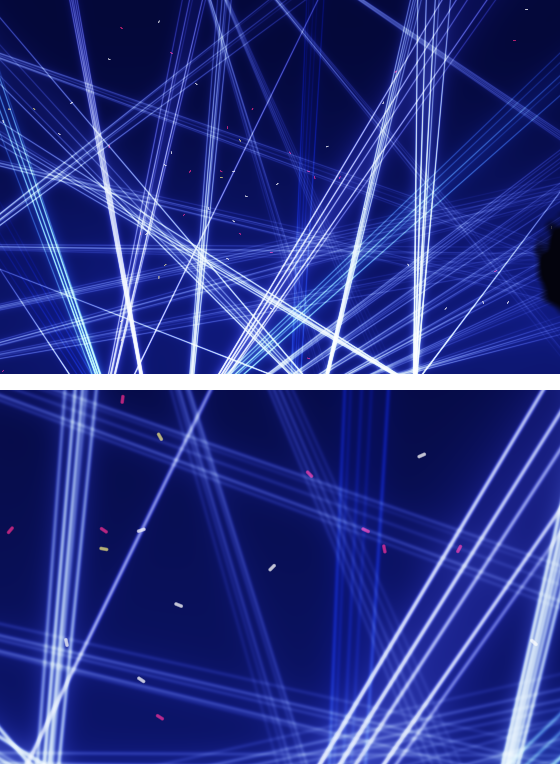
Top: the whole. Bottom: its middle third, enlarged.
Reproduce this background procedurally as a WebGL 1 fragment shader.

```glsl
precision highp float;
// Fans of blue and violet laser beams crossing a dark hazy hall.

uniform vec2 u_resolution;

const vec3 NIGHT = vec3(0.014, 0.03, 0.225);
const vec3 FLOOR_HAZE = vec3(0.055, 0.095, 0.475);
const vec3 ICE = vec3(0.47, 0.58, 1.2);
const vec3 VIOLET = vec3(0.44, 0.48, 1.2);
const vec3 CYAN = vec3(0.27, 0.56, 1.1);
const vec3 DEEP_BLUE = vec3(0.06, 0.16, 0.9);
const float BEAM_WIDTH = 0.0020;
const float GLOW_WIDTH = 0.008;
const float GLOW = 0.05;
const float FAN_HAZE = 0.16;
const float NEAR_POWER = 3.3;
const float FAR_POWER = 0.72;
const float SPARK_CELLS = 60.0;

float hash(vec2 p) {
  return fract(sin(dot(p, vec2(127.1, 311.7))) * 43758.5453);
}

float noise(vec2 p) {
  vec2 i = floor(p), f = fract(p);
  f = f * f * (3.0 - 2.0 * f);
  return mix(mix(hash(i), hash(i + vec2(1.0, 0.0)), f.x),
             mix(hash(i + vec2(0.0, 1.0)), hash(i + vec2(1.0)), f.x), f.y);
}

// Along-beam position (0 at source, 1 at target) and signed side offset
vec2 beamSpace(vec2 p, vec2 source, vec2 target) {
  vec2 axis = target - source, q = p - source;
  float len = length(axis);
  return vec2(dot(q, axis) / (len * len), (q.x * axis.y - q.y * axis.x) / len);
}

float profile(float d) {
  float w = max(BEAM_WIDTH, 0.6 / u_resolution.y);
  return exp(-d * d / (w * w)) + GLOW * exp(-abs(d) / GLOW_WIDTH);
}

float fade(float t) {
  return mix(NEAR_POWER, FAR_POWER, pow(clamp(t, 0.0, 1.0), 0.7));
}

float beam(vec2 p, vec2 source, vec2 target) {
  vec2 b = beamSpace(p, source, target);
  return profile(b.y) * fade(b.x);
}

// Five diverging beams with haze between; spread holds near and far widths
float fan(vec2 p, vec2 source, vec2 target, vec2 spread) {
  vec2 b = beamSpace(p, source, target);
  float width = mix(spread.x, spread.y, b.x);
  float haze = b.y / (abs(width) * 0.55 + 0.006);
  float light = FAN_HAZE * exp(-haze * haze);
  for (int i = 0; i < 5; i++) {
    float k = float(i);
    float vary = hash(source * 7.0 + k);
    float offset = (k / 4.0 - 0.5 + 0.2 * (vary - 0.5)) * width;
    light += profile(b.y - offset) * (0.3 + 0.9 * vary);
  }
  return light * fade(b.x);
}

// Main fans rising from the floor
vec3 floorFans(vec2 p) {
  vec3 c = CYAN * fan(p, vec2(0.26, 0.0), vec2(-0.03, 0.82), vec2(0.022, 0.06));
  c += VIOLET * 0.8 * fan(p, vec2(0.377, 0.0), vec2(0.195, 1.0), vec2(0.006, 0.02));
  c += VIOLET * 0.8 * fan(p, vec2(0.30, 0.0), vec2(0.52, 1.0), vec2(0.018, 0.06));
  c += ICE * 0.7 * fan(p, vec2(0.513, 0.0), vec2(0.60, 1.0), vec2(0.01, 0.035));
  c += ICE * 0.75 * fan(p, vec2(0.79, 0.0), vec2(-0.02, 0.87), vec2(0.025, 0.12));
  c += ICE * 0.8 * fan(p, vec2(1.055, 0.0), vec2(0.0, 0.64), vec2(0.006, 0.05));
  c += VIOLET * fan(p, vec2(0.60, 0.0), vec2(1.25, 1.0), vec2(0.03, 0.14));
  c += ICE * 0.8 * fan(p, vec2(0.875, 0.0), vec2(1.11, 1.0), vec2(0.006, 0.03));
  c += ICE * 1.2 * fan(p, vec2(1.11, 0.0), vec2(1.155, 1.0), vec2(0.008, 0.09));
  c += CYAN * 0.8 * fan(p, vec2(0.63, 0.0), vec2(1.5, 0.8), vec2(0.03, 0.08));
  c += DEEP_BLUE * 0.35 * fan(p, vec2(0.79, 0.0), vec2(0.84, 1.0), vec2(0.025, 0.045));
  c += DEEP_BLUE * 0.25 * fan(p, vec2(0.23, 0.0), vec2(0.0, 0.38), vec2(0.04, 0.08));
  c += ICE * 0.4 * fan(p, vec2(0.0, 0.415), vec2(0.76, 1.0), vec2(0.025, 0.06));
  c += ICE * beam(p, vec2(1.13, 0.0), vec2(1.5, 0.49));
  c += ICE * 0.8 * beam(p, vec2(0.72, 0.0), vec2(0.0, 0.28));
  c += ICE * 0.7 * beam(p, vec2(0.185, 0.0), vec2(0.0, 0.28));
  c += VIOLET * 0.8 * beam(p, vec2(0.36, 0.0), vec2(0.85, 1.0));
  return c;
}

// Fainter families: shallow crossings, ceiling fans and low right-hand rays
vec3 crossFans(vec2 p) {
  vec3 c = vec3(0.0);
  for (int i = 0; i < 6; i++) {
    float k = float(i), r = hash(vec2(k, 4.0));
    vec2 left = vec2(0.0, 0.05 + 0.032 * k * k);
    vec2 right = vec2(1.5, 0.2 + 0.36 * r);
    c += ICE * (0.2 + 0.1 * r) * fan(p, left, right, vec2(0.015, 0.05));
  }
  for (int i = 0; i < 4; i++) {
    float k = float(i);
    vec2 top = vec2(0.56 + 0.045 * k * k, 1.0);
    vec2 low = vec2(top.x + 0.3 + 0.13 * k * k, 0.0);
    c += ICE * 0.17 * fan(p, top, low, vec2(0.008, 0.04));
  }
  for (int i = 0; i < 6; i++) {
    float k = float(i);
    vec2 source = vec2(0.72 + 0.07 * k, 0.0);
    c += ICE * 0.35 * fan(p, source, vec2(1.5, 0.58 - 0.09 * k), vec2(0.008, 0.04));
  }
  return c;
}

// Tiny red, yellow and white dashes clustered near the middle
vec3 sparks(vec2 p) {
  vec2 cell = floor(p * SPARK_CELLS), q = fract(p * SPARK_CELLS) - 0.5;
  vec2 away = cell / SPARK_CELLS - vec2(0.62, 0.42);
  float lit = step(hash(cell), 0.002 + 0.03 * exp(-dot(away, away) * 25.0));
  float a = 6.2832 * hash(cell + 9.0), pick = hash(cell + 23.0);
  q = vec2(q.x * cos(a) + q.y * sin(a), q.y * cos(a) - q.x * sin(a));
  q.x -= clamp(q.x, -0.15, 0.15);
  vec3 tint = pick < 0.4 ? vec3(1.2, 0.1, 0.3) : pick < 0.6 ? vec3(1.2, 1.1, 0.2) : vec3(1.4);
  return tint * lit * (1.0 - smoothstep(0.03, 0.13, length(q)));
}

void main() {
  vec2 p = gl_FragCoord.xy / u_resolution.y;
  float smoke = 0.6 * noise(p * 3.0) + 0.4 * noise(p * 7.0);
  float depth = (1.0 - smoothstep(0.0, 0.95, p.y)) * (0.7 + 0.6 * smoke);
  vec3 color = mix(NIGHT, FLOOR_HAZE, depth);

  // Faint light stays deep blue, strong light burns towards white
  vec3 light = floorFans(p) + crossFans(p) * (0.75 + 0.5 * smoke);
  light.rg *= min(0.4 + 0.4 * light.b, 1.45);
  color = 1.0 - (1.0 - color) * exp(-light - sparks(p));

  // Dark silhouette at the right edge
  float shape = length((p - vec2(1.52, 0.29)) / vec2(0.085, 0.14)) + 0.3 * noise(p * 30.0);
  color = mix(vec3(0.01, 0.01, 0.05), color, smoothstep(0.9, 1.25, shape));
  gl_FragColor = vec4(color, 1.0);
}
```
